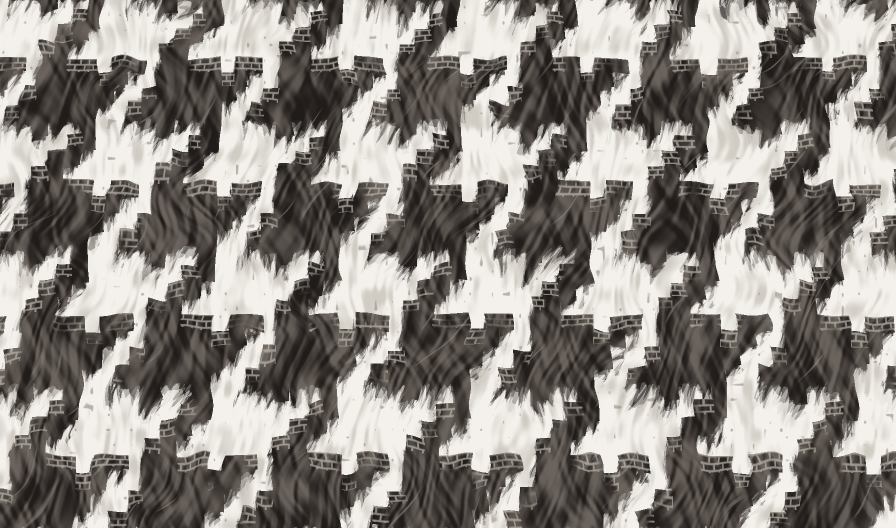
Give the GLSL for this texture, as a WebGL 2 fragment shader.

```glsl
#version 300 es
precision highp float;
// Brushed wool houndstooth: an 8 x 8 twill cell decides dark or pale yarn,
// bent by a slight perspective. Streaky noise drags the dark pile downward,
// leaving a bare brick weave along the upper edges of each dark check.

uniform vec2 u_resolution;
out vec4 outColor;

const float REPEAT = 0.2246;              // tile size at the top, in canvas heights
const float SPREAD = 0.119;               // growth of the tile towards the bottom
const float AXIS = -0.1925;               // vanishing column, from the centre
const vec2 TILE_OFFSET = vec2(0.55, 0.525);
const float CELLS = 8.0;                  // yarn steps per tile
const float LEAN = 0.35;                  // sideways slant of the pile
const float FUZZ = 0.25;                  // reach of the pile, in tiles
const float STRANDS = 135.0;              // strand density per canvas height
const int LAYERS = 5;
const vec2 BRICKS = vec2(13.0, 21.0);     // bare weave per tile
const vec3 PALE = vec3(0.955, 0.945, 0.925);
const vec3 PALE_SHADE = vec3(0.74, 0.72, 0.68);
const vec3 DARK = vec3(0.125, 0.108, 0.10);
const vec3 DARK_LIGHT = vec3(0.42, 0.39, 0.365);
const vec3 HAIR = vec3(0.60, 0.57, 0.54);

float hash(vec2 p) {
  vec3 h = fract(p.xyx * vec3(0.1031, 0.1030, 0.0973));
  h += dot(h, h.yzx + 33.33);
  return fract((h.x + h.y) * h.z);
}

float noise(vec2 p) {
  vec2 i = floor(p), f = fract(p);
  f = f * f * (3.0 - 2.0 * f);
  return mix(mix(hash(i), hash(i + vec2(1, 0)), f.x),
             mix(hash(i + vec2(0, 1)), hash(i + vec2(1, 1)), f.x), f.y);
}

// 1 where the yarn on top is dark; t in tiles, y downward
float darkYarn(vec2 t) {
  vec2 cell = floor(fract(t) * CELLS);
  bool right = cell.x > 3.5, low = cell.y > 3.5;
  if (right == low) return right ? 0.0 : 1.0;
  float twill = mod(cell.x + cell.y + (low ? 2.0 : 0.0), 4.0);
  return abs(twill - 1.5) < 1.0 ? 1.0 : 0.0;
}

// Strand noise, stretched along a slanted direction
float streak(vec2 p, float lean, float stretch, float density) {
  return noise(vec2(p.x + lean * p.y, p.y * stretch) * density + 40.0);
}

// Thin pale gaps between the bricks of the bare weave
float weaveGap(vec2 t) {
  vec2 w = t * BRICKS;
  w.x += 0.5 * mod(floor(w.y), 2.0);
  vec2 d = abs(fract(w) - 0.5);
  return max(smoothstep(0.24, 0.46, d.y), smoothstep(0.36, 0.46, d.x));
}

vec3 cloth(vec2 p) {
  vec2 t = vec2(p.x - AXIS, p.y) / (REPEAT * (1.0 + SPREAD * p.y)) + TILE_OFFSET;
  vec2 wobble = vec2(noise(p * 26.0), noise(p * 26.0 + 71.0)) - 0.5;
  vec2 bend = vec2(noise(p * 11.0 + 5.0), noise(p * 11.0 + 93.0)) * 0.045;
  vec2 q = p + bend + 2.0;
  t += wobble * 0.06;

  // Dark pile dragged down over the pale ground
  float own = darkYarn(t), pile = 0.0;
  for (int k = 0; k < LAYERS; k++) {
    float fk = float(k);
    float reach = streak(q + fk * 3.7, LEAN + 0.12 * (fk - 2.0), 0.12, STRANDS);
    pile += darkYarn(t + vec2(LEAN, -1.0) * FUZZ * reach * reach);
  }
  pile /= float(LAYERS);
  float cover = mix(pile, max(pile, own), 0.75);
  cover = smoothstep(0.08, 0.88, cover);

  // Pale ground: fine vertical threads, soft hollows, a few specks
  float thread = streak(q, 0.1, 0.2, STRANDS * 0.9);
  float hollow = noise(p * 34.0 + 17.0);
  vec3 pale = mix(PALE, PALE_SHADE, 0.65 * smoothstep(0.5, 1.0, 0.6 * thread + 0.55 * hollow));
  float speck = smoothstep(0.90, 0.97, noise(p * vec2(95.0, 70.0) + 300.0));
  pale = mix(pale, HAIR, 0.65 * speck);

  // Dark fur: two crossing strand layers with broad tonal drift
  float fur = 0.55 * streak(q, LEAN, 0.14, STRANDS)
            + 0.45 * streak(q + 9.0, -0.45, 0.2, STRANDS * 0.8);
  fur += 0.3 * (noise(p * 15.0 + 50.0) - 0.5);
  vec3 dark = mix(DARK, DARK_LIGHT, smoothstep(0.15, 0.9, fur));
  float stray = smoothstep(0.86, 0.98, streak(q + 21.0, 0.8, 0.1, STRANDS * 0.8));
  dark = mix(dark, HAIR, 0.55 * stray);

  // Bare weave under the upper edges
  float bare = own * (1.0 - darkYarn(t - vec2(0.0, 0.11)));
  float worn = smoothstep(0.15, 0.6, noise(p * 30.0 + 130.0));
  dark = mix(dark, PALE_SHADE, 0.7 * bare * worn * weaveGap(t));

  return mix(pale, dark, cover);
}

void main() {
  // Four samples per pixel smooth the yarn edges
  vec3 color = vec3(0.0);
  for (int k = 0; k < 4; k++) {
    vec2 jitter = vec2(k % 2, k / 2) * 0.5 - 0.25;
    vec2 p = (gl_FragCoord.xy + jitter) / u_resolution.y;
    color += cloth(vec2(p.x - 0.5 * u_resolution.x / u_resolution.y, 1.0 - p.y));
  }
  outColor = vec4(color * 0.25, 1.0);
}
```
